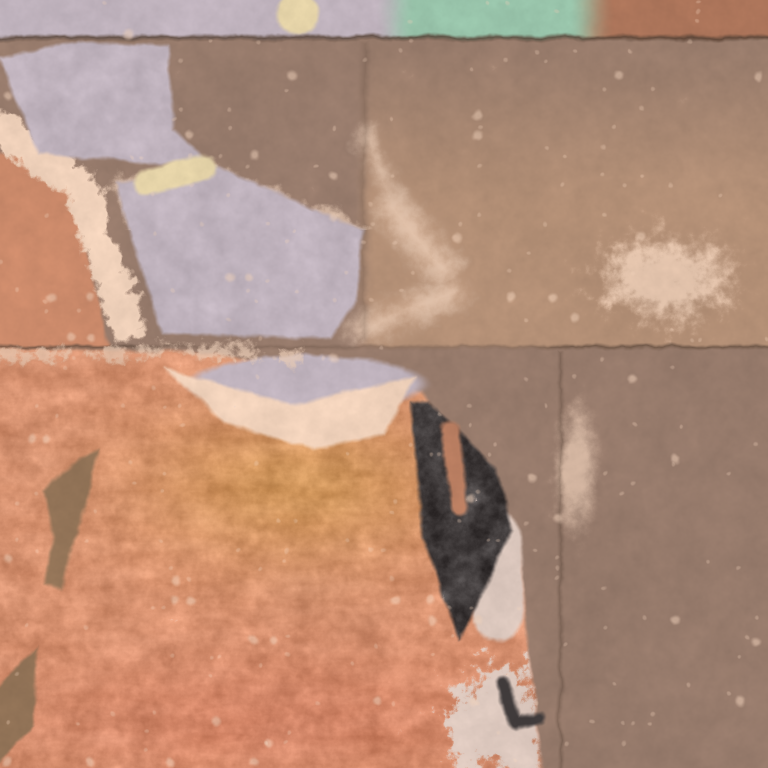
Reproduce this texture procedurally as a Shadertoy shader.

```glsl
// Weathered painted masonry: three courses of stone with flaking pigment.
// Polygons, strokes and glows are layered with edges roughened by gradient
// noise, then finished with joints, flecks and grain.

vec2 hash2(vec2 p) {
  vec3 q = fract(p.xyx * vec3(.1031, .103, .0973));
  q += dot(q, q.yzx + 33.33);
  return fract((q.xx + q.yz) * q.zy);
}

float corner(vec2 i, vec2 f, vec2 o) { return dot(hash2(i + o) * 2. - 1., f - o); }

float gradientNoise(vec2 p) {
  vec2 i = floor(p), f = fract(p), u = f * f * (3. - 2. * f), o = vec2(0, 1);
  return mix(mix(corner(i, f, o.xx), corner(i, f, o.yx), u.x),
             mix(corner(i, f, o.xy), corner(i, f, o.yy), u.x), u.y);
}

float fbm(vec2 p) {
  float sum = 0., amp = .6;
  for (int i = 0; i < 4; i++) {
    sum += amp * gradientNoise(p);
    p = mat2(1.6, 1.2, -1.2, 1.6) * p + 7.3;
    amp *= .55;
  }
  return sum;
}

// Segment from a to b with radius r
float stroke(vec2 p, vec2 a, vec2 b, float r) {
  vec2 w = p - a, e = b - a;
  return length(w - e * clamp(dot(w, e) / dot(e, e), 0., 1.)) - r;
}

// Signed distance to a six-cornered outline, two corners per vec4
float polygon(vec2 p, vec4 a, vec4 b, vec4 c) {
  vec2 v[6] = vec2[6](a.xy, a.zw, b.xy, b.zw, c.xy, c.zw);
  float dist = 9., side = 1.;
  for (int i = 0; i < 6; i++) {
    vec2 m = v[i], n = v[(i + 5) % 6], e = n - m, w = p - m;
    dist = min(dist, stroke(p, m, n, 0.));
    bvec3 k = bvec3(p.y >= m.y, p.y < n.y, e.x * w.y > e.y * w.x);
    if (all(k) || all(not(k))) side = -side;
  }
  return side * dist;
}

float fill(float d, float soft) { return smoothstep(soft, -soft, d); }

vec3 paint(vec3 base, vec3 tone, float d) { return mix(base, tone, fill(d, .004)); }

// Soft spot: centre in xy, size in zw
float glow(vec2 p, vec4 s) {
  vec2 q = (p - s.xy) / s.zw;
  return exp(-dot(q, q));
}

// Small chips, at most one per cell
float flecks(vec2 p, float scale) {
  vec2 h = hash2(floor(p * scale));
  return fill(length(fract(p * scale) - .3 - .4 * h.yx) - .2, .12) * step(h.x, .035);
}

void mainImage(out vec4 fragColor, in vec2 fragCoord) {
  vec2 uv = fragCoord / iResolution.xy;
  float rough = fbm(uv * 24.), worn = rough + .6 * fbm(uv * 75.);
  vec2 p = uv + .009 * vec2(rough, fbm(uv * 24. + 41.));
  vec3 cream = vec3(.94, .82, .73), lilac = vec3(.75, .7, .74), clay = vec3(.84, .57, .44);
  vec3 soot = vec3(.25, .23, .23), yellow = vec3(.9, .83, .66), stone = vec3(.59, .48, .42);

  // Middle course: bare stone with pale worn ridges
  vec3 col = mix(stone, vec3(.7, .56, .46), smoothstep(1., .7, p.y) * smoothstep(.46, .49, p.x));
  float ridge = min(stroke(p, vec2(.48, .82), vec2(.51, .73), .004), min(
    stroke(p, vec2(.51, .73), vec2(.575, .65), .016), stroke(p, vec2(.59, .62), vec2(.47, .57), .012)));
  col = mix(col, cream, .8 * fill(ridge + .035 * worn, .025));
  float bloom = glow(p, vec4(.865, .64, .1, .065));
  col = mix(col, cream, .8 * smoothstep(.3, .85, bloom + .7 * worn));

  // Painted left half of the middle course
  col = paint(col, clay * .95, max(p.x - .28 + .25 * p.y, p.y - .8));
  float rim = min(stroke(p, vec2(0, .83), vec2(.1, .765), .022),
                  stroke(p, vec2(.11, .75), vec2(.165, .575), .022));
  col = paint(col, cream, rim + .025 * worn);
  float upper = polygon(p, vec4(0, .925, .1, .945), vec4(.22, .94, .225, .83),
    vec4(.28, .78, .05, .8));
  float lobe = polygon(p, vec4(.15, .76, .28, .785), vec4(.473, .7, .465, .61),
    vec4(.43, .56, .21, .565));
  col = mix(col, cream, .7 * fill(abs(lobe) + .03 * worn, .008) * step(.7, p.y));
  col = paint(col, lilac + .05 * rough, min(upper, lobe));
  col = paint(col, yellow, stroke(p, vec2(.19, .762), vec2(.265, .782), .016));

  // Lower course: grey stone, then the clay panel
  float below = p.y - .548;
  float scuff = glow(p, vec4(.75, .39, .03, .09)) + .4 * worn;
  col = paint(col, mix(stone, cream, .65 * smoothstep(.25, .9, scuff)), below);
  float panel = polygon(p, vec4(-.2, -.1, -.02, .548), vec4(.28, .54, .55, .49),
    vec4(.675, .3, .715, -.1));
  vec3 pigment = mix(clay, vec3(.82, .59, .36), glow(p, vec4(.39, .37, .2, .1)));
  pigment = mix(pigment, vec3(.82, .49, .38), .6 * glow(p, vec4(.35, .06, .35, .09)));
  pigment += .12 * fbm(uv * vec2(9, 40)) + .12 * worn;
  col = paint(col, pigment, max(panel, below));

  // Crescent, dark wedge and chipped white along the panel edge
  float lens = (length((p - vec2(.4, .5)) / vec2(.15, .037)) - 1.) * .04;
  col = paint(col, lilac, max(lens, below));
  col = paint(col, cream, polygon(p, vec4(.215, .52, .29, .45), vec4(.41, .415, .5, .435),
    vec4(.54, .51, .38, .472)));
  vec3 chalk = vec3(.86, .78, .74);
  col = paint(col, chalk, stroke(p, vec2(.645, .3), vec2(.649, .2), .034));
  col = paint(col, soot + .22 * worn, polygon(p, vec4(.535, .475, .56, .475),
    vec4(.645, .39, .667, .31), vec4(.598, .165, .55, .3)));
  col = paint(col, clay * .86, stroke(p, vec2(.585, .44), vec2(.6, .34), .011));
  float chips = glow(p, vec4(.655, .06, .085, .09)) + .9 * worn;
  col = mix(col, chalk, smoothstep(.45, .65, chips) * fill(panel, .004));
  col = paint(col, soot, min(stroke(p, vec2(.655, .11), vec2(.67, .06), .008),
    stroke(p, vec2(.67, .06), vec2(.705, .065), .007)));

  // Bare olive scars at the far left
  float scar = polygon(p, vec4(.13, .415, .1, .4), vec4(.057, .36, .07, .3),
    vec4(.06, .24, .08, .235));
  float wedge = max(p.x - .046, abs(p.y - .06 - p.x) - .05);
  col = paint(col, vec3(.57, .45, .34), min(scar, wedge));

  // Top course: lilac, mint and rust with a yellow spot
  vec3 band = mix(lilac, vec3(.6, .77, .67), smoothstep(.49, .54, p.x));
  band = mix(band, clay * .8, smoothstep(.74, .8, p.x));
  band = paint(band, yellow, length(p - vec2(.388, .983)) - .028);
  col = paint(col, band, .951 - p.y);

  // Joints, pale crust, flecks and grain
  float gap = smoothstep(.15, .25, p.x) * smoothstep(.74, .68, p.x);
  float side = max(abs(p.x - .73), p.y - .54);
  float inner = max(abs(p.x - .474), abs(p.y - .75) - .19);
  float joint = max(.8 * fill(abs(p.y - .951) - .002, .004),
    (.75 - .45 * gap) * fill(abs(below) - .001, .004));
  joint = max(joint, .45 * fill(side - .001, .005) + .25 * fill(inner - .002, .007));
  col = mix(col, soot * vec3(1.1, .9, .7), joint);
  float crust = stroke(p, vec2(0, .54), vec2(.38, .54), .004) + .04 * worn;
  col = mix(col, cream, .7 * fill(crust, .006));
  col = mix(col, cream, .5 * flecks(p, 38.) + .3 * flecks(p + .37, 80.));
  col *= 1. + .08 * worn + .06 * fbm(uv * 6.);
  fragColor = vec4(clamp(col, 0., 1.), 1);
}
```
